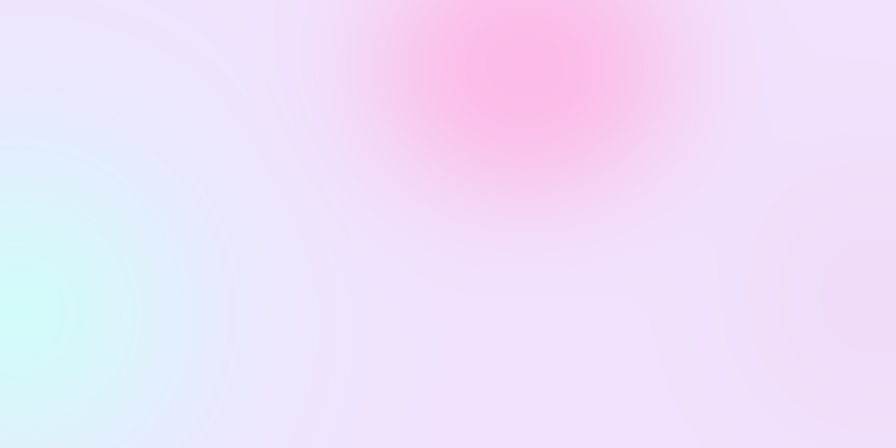
Reproduce this background procedurally as a Shadertoy shader.

```glsl
// A soft pastel backdrop: a lavender field lit by a pink glow at the top,
// a wide aqua glow on the left and a faint mauve tint on the right.
// Each glow is an elliptical falloff blended over the field in turn.

const vec3 LAVENDER = vec3(0.945, 0.890, 0.992);
const vec3 AQUA     = vec3(0.828, 0.985, 0.982);
const vec3 PINK     = vec3(0.988, 0.735, 0.912);
const vec3 MAUVE    = vec3(0.942, 0.862, 0.972);

// Weight is 1 at the center and 0.5 on the ellipse given by halfRadii;
// a higher sharpness gives a flatter core and a shorter tail.
float glow(vec2 p, vec2 center, vec2 halfRadii, float sharpness) {
    float r = length((p - center) / halfRadii);
    return exp2(-pow(r, sharpness));
}

void mainImage(out vec4 fragColor, in vec2 fragCoord) {
    // Canvas units: x spans 0..2 and y spans 0..1
    vec2 p = fragCoord / iResolution.xy * vec2(2.0, 1.0);

    // Broad side glows
    vec3 color = LAVENDER;
    color = mix(color, AQUA, glow(p, vec2(0.04, 0.30), vec2(0.35, 0.35), 1.8));
    color = mix(color, MAUVE, glow(p, vec2(1.95, 0.34), vec2(0.28, 0.30), 2.2));

    // Concentrated pink glow on top
    color = mix(color, PINK, glow(p, vec2(1.172, 0.85), vec2(0.305, 0.27), 2.6));

    fragColor = vec4(color, 1.0);
}
```
